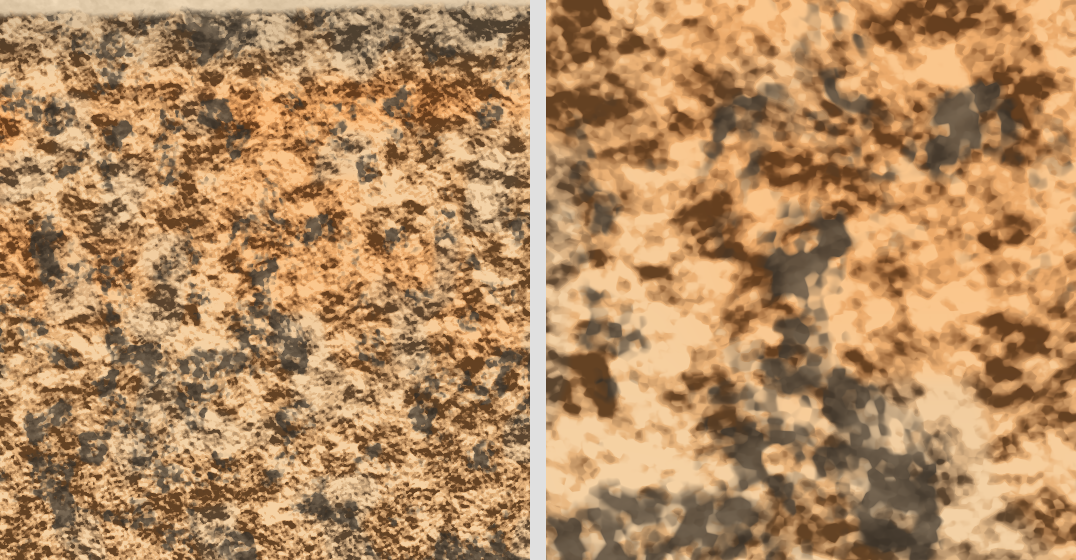
Left, the full canvas; right, a detail of the centre.
Write a Shadertoy shader that draws this texture.

```glsl
vec3 hash3(vec2 cell) {
    vec3 q = fract(cell.xyx * vec3(0.1031, 0.1030, 0.0973));
    q += dot(q, q.yxz + 33.33);
    return fract((q.xxy + q.yzz) * q.zyx);
}

// Smooth cellular noise: nearby grains blend their random heights
float grains(vec2 p) {
    vec2 cell = floor(p), f = fract(p);
    float sum = 0.0, total = 0.0;
    for (int y = -1; y <= 1; y++) {
        for (int x = -1; x <= 1; x++) {
            vec2 offset = vec2(x, y);
            vec3 grain = hash3(cell + offset + 200.0);
            vec2 d = offset + 0.1 + 0.8 * grain.xy - f;
            float weight = exp(-8.0 * dot(d, d));
            sum += weight * grain.z;
            total += weight;
        }
    }
    return sum / total;
}

// Lumps carrying ever finer crumbs
float rubble(vec2 p, float roughness) {
    float height = 0.0, weight = 1.0, total = 0.0;
    for (int i = 0; i < 4; i++) {
        height += weight * grains(p);
        total += weight;
        weight *= roughness;
        p = mat2(1.6, 1.1, -1.1, 1.6) * p + 17.3;
    }
    return height / total;
}

vec3 stoneRamp(float t) {
    vec3 c = mix(vec3(0.39, 0.26, 0.14), vec3(0.63, 0.45, 0.28), smoothstep(0.0, 0.28, t));
    c = mix(c, vec3(0.78, 0.60, 0.41), smoothstep(0.2, 0.5, t));
    c = mix(c, vec3(0.91, 0.71, 0.49), smoothstep(0.48, 0.74, t));
    return mix(c, vec3(0.96, 0.82, 0.64), smoothstep(0.76, 1.0, t));
}

void mainImage(out vec4 fragColor, in vec2 fragCoord) {
    vec2 uv = fragCoord / iResolution.xy;
    vec2 p = fragCoord / iResolution.y;

    // Gentle sines bend the lumps out of their grid
    vec2 warped = p + 0.003 * sin(p.yx * vec2(31.0, 37.0) + sin(p * 23.0));

    // Relief lit from above; the lower part is more finely broken
    float roughness = mix(0.88, 0.7, smoothstep(0.1, 0.35, uv.y));
    vec2 lumps = warped * vec2(28.0, 33.0);
    float height = rubble(lumps, roughness);
    float slope = height - rubble(lumps + vec2(0.06, 0.2), roughness);

    // Broad light and shade
    float patches = grains(warped * 7.0 + 40.0);
    vec2 fromGlow = uv - vec2(0.52, 0.45);
    float glow = exp(-7.0 * dot(fromGlow, fromGlow));
    float tone = height + 0.55 * slope + 0.1 * (patches - 0.5) + 0.07 * glow;
    vec3 color = stoneRamp(smoothstep(0.22, 0.8, tone));

    // Rust stains in the upper half, grey weathering in patches and at the top
    float rust = grains(warped * 5.0 + 80.0) * smoothstep(0.15, 0.6, uv.y)
               * (1.0 - smoothstep(0.78, 0.95, uv.y));
    color *= mix(vec3(1.0), vec3(1.03, 0.92, 0.79), smoothstep(0.2, 0.75, rust));
    float weathering = 0.5 * smoothstep(0.5, 0.85, grains(warped * 12.0 + 120.0))
                     + 0.45 * smoothstep(0.84, 0.96, uv.y);
    float luma = dot(color, vec3(0.3, 0.59, 0.11));
    color = mix(color, luma * vec3(1.12, 0.98, 0.79), min(weathering, 0.75));
    color *= 1.0 - 0.08 * smoothstep(0.85, 0.95, uv.y);

    // Ragged dark mineral specks in a softer grey halo
    float speck = 0.58 * grains(warped * vec2(22.0, 18.0) + 160.0)
                + 0.24 * grains(warped * 70.0) + 0.18 * grains(warped * 150.0);
    vec3 mineral = vec3(0.36, 0.31, 0.25) * (0.45 + 0.9 * height);
    color = mix(color, mineral, 0.35 * smoothstep(0.58, 0.7, speck));
    color = mix(color, mineral, 0.85 * smoothstep(0.67, 0.77, speck));

    // Pale ledge along the top
    float ledge = 0.983 - 0.008 * sin(uv.x * 5.0 + 0.5) + 0.03 * (height - 0.5);
    vec3 ledgeColor = vec3(0.89, 0.80, 0.67) + 0.16 * (height - 0.5);
    color = mix(color, ledgeColor, smoothstep(-0.008, 0.008, uv.y - ledge));

    fragColor = vec4(clamp(color, 0.0, 1.0), 1.0);
}
```
